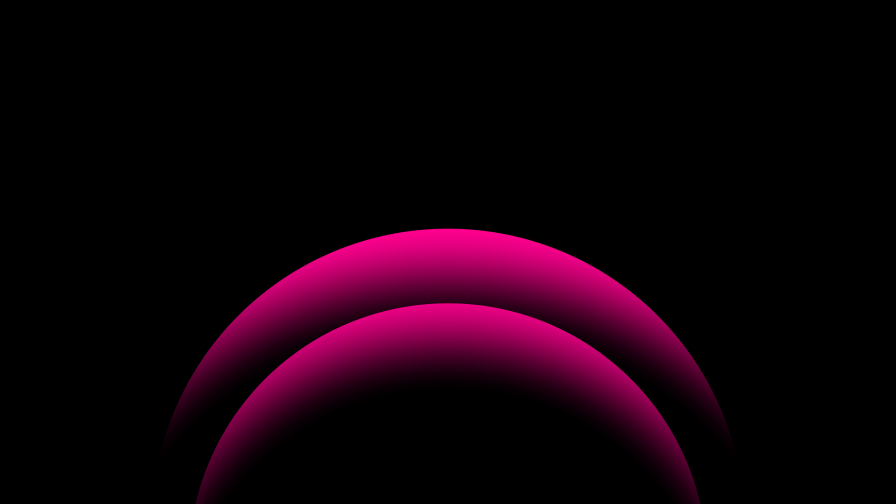
Write a Shadertoy shader that draws this background.

```glsl
// Two nested dark domes with magenta rims that fade inward and down their sides.

// Rim light: bright outside a larger, lowered circle with a soft edge.
float rimLight(vec2 p, float shadeY, float shadeRadius) {
    float d = length(p - vec2(0.0, shadeY)) - shadeRadius;
    return smoothstep(-0.1065, 0.1065, d);
}

// Antialiased coverage of a disc centred on the vertical axis.
float disc(vec2 p, float centreY, float radius) {
    float pixel = 1.0 / iResolution.y;
    return clamp(0.5 - (length(p - vec2(0.0, centreY)) - radius) / pixel, 0.0, 1.0);
}

void mainImage(out vec4 fragColor, in vec2 fragCoord) {
    // Canvas heights, with x measured from the middle
    vec2 p = (fragCoord - vec2(0.5 * iResolution.x, 0.0)) / iResolution.y;

    // Back dome, then the front dome covering it
    float glow = rimLight(p, -0.389, 0.840) * disc(p, -0.0417, 0.588);
    glow = mix(glow, rimLight(p, -0.3125, 0.639), disc(p, -0.1157, 0.5139));

    vec3 magenta = vec3(1.0, 0.0, 0.56);
    fragColor = vec4(magenta * glow, 1.0);
}
```
